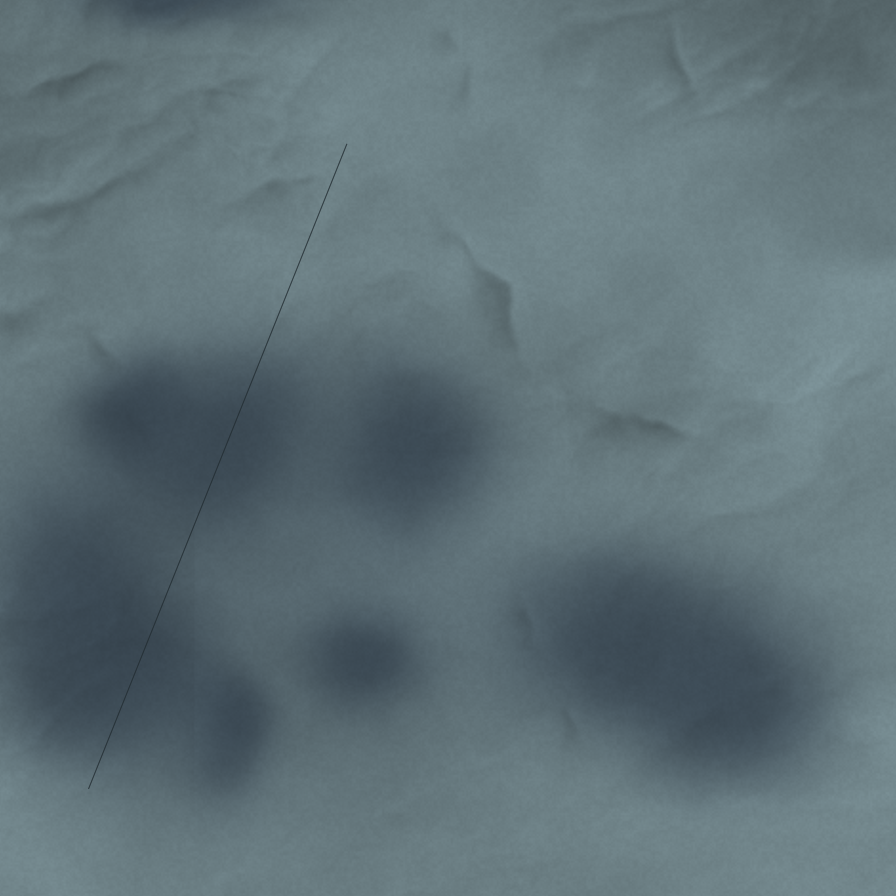
Give the GLSL for this texture, as a Shadertoy shader.

```glsl
// Crumpled slate-blue paper with soft dark ink blots and one fine scratch.
// Folded noise lit from the side gives small creases, a loop over bent
// segments gives long folds, and blurred ellipses give the blots.

const vec3 PAPER = vec3(0.442, 0.521, 0.541);
const vec3 INK = vec3(0.218, 0.272, 0.316);
const vec3 CREASE_TINT = vec3(0.27, 0.31, 0.32);
const vec3 SCRATCH = vec3(0.13, 0.17, 0.19);

// Each blot: centre, then radii
const int BLOT_COUNT = 10;
const vec4 BLOTS[BLOT_COUNT] = vec4[BLOT_COUNT](
    vec4(0.70, 0.29, 0.13, 0.10), vec4(0.82, 0.235, 0.115, 0.11),
    vec4(0.10, 0.35, 0.11, 0.125), vec4(0.13, 0.24, 0.11, 0.105),
    vec4(0.25, 0.18, 0.06, 0.07), vec4(0.25, 0.52, 0.11, 0.10),
    vec4(0.46, 0.505, 0.09, 0.09), vec4(0.42, 0.265, 0.07, 0.065),
    vec4(0.20, 1.01, 0.11, 0.035), vec4(0.15, 0.55, 0.06, 0.06));

// Each long fold: start, then end
const int FOLD_COUNT = 11;
const vec4 FOLDS[FOLD_COUNT] = vec4[FOLD_COUNT](
    vec4(0.47, 1.03, 0.54, 0.86), vec4(0.71, 0.99, 0.79, 0.85),
    vec4(0.20, 0.86, 0.30, 0.94), vec4(-0.03, 0.89, 0.17, 0.95),
    vec4(0.20, 0.75, 0.46, 0.85), vec4(-0.03, 0.75, 0.20, 0.80),
    vec4(-0.04, 0.68, 0.12, 0.65), vec4(0.08, 0.67, 0.19, 0.51),
    vec4(0.49, 0.81, 0.61, 0.57), vec4(0.64, 0.57, 0.82, 0.50),
    vec4(0.58, 0.35, 0.67, 0.15));

float hash(vec2 p) {
    vec3 q = fract(vec3(p.xyx) * 0.1031);
    q += dot(q, q.yzx + 33.33);
    return fract((q.x + q.y) * q.z);
}

float noise(vec2 p) {
    vec2 cell = floor(p), f = fract(p);
    vec2 u = f * f * f * (f * (f * 6.0 - 15.0) + 10.0);
    float low = mix(hash(cell), hash(cell + vec2(1, 0)), u.x);
    float high = mix(hash(cell + vec2(0, 1)), hash(cell + vec2(1, 1)), u.x);
    return mix(low, high, u.y);
}

mat2 rotation(float angle) {
    float c = cos(angle), s = sin(angle);
    return mat2(c, s, -s, c);
}

float fbm(vec2 p, int octaves) {
    float sum = 0.0, amplitude = 0.5;
    for (int i = 0; i < octaves; i++) {
        sum += amplitude * noise(p);
        p = rotation(0.6) * p * 2.03 + 17.0;
        amplitude *= 0.5;
    }
    return sum / (1.0 - 2.0 * amplitude);
}

// Height of the crumpled sheet: sharp valleys where the noise is folded
float foldHeight(vec2 p) {
    float height = 0.0, amplitude = 1.0;
    for (int i = 0; i < 4; i++) {
        height += amplitude * abs(noise(p) - 0.5);
        p = rotation(0.7) * p * 2.1 + 9.0;
        amplitude *= 0.42;
    }
    return height;
}

float foldSlope(vec2 p, vec2 light, float reach) {
    return (foldHeight(p + light * reach) - foldHeight(p - light * reach)) / (2.0 * reach);
}

// Long fold: dark on one flank, faintly bright on the other
float foldShade(vec2 p, vec2 a, vec2 b) {
    vec2 along = b - a;
    float t = dot(p - a, along) / dot(along, along);
    float side = dot(p - a, vec2(along.y, -along.x)) / length(along);
    float ends = smoothstep(0.0, 0.4, t) * (1.0 - smoothstep(0.55, 1.0, t));
    float flank = smoothstep(-0.008, 0.008, side);
    float away = abs(side);
    return ends * mix(0.25 * exp(-away / 0.014), -exp(-away / 0.02), flank);
}

float softEllipse(vec2 p, vec2 centre, vec2 radii) {
    vec2 d = (p - centre) / radii;
    return exp(-pow(dot(d, d), 1.3));
}

float inkCover(vec2 p) {
    float bare = 1.0 - 0.4 * softEllipse(p, vec2(0.28, 0.36), vec2(0.34, 0.25));
    for (int i = 0; i < BLOT_COUNT; i++) {
        bare *= 1.0 - 0.86 * softEllipse(p, BLOTS[i].xy, BLOTS[i].zw);
    }
    return 1.0 - bare;
}

float segmentDistance(vec2 p, vec2 a, vec2 b) {
    vec2 along = b - a;
    return length(p - a - along * clamp(dot(p - a, along) / dot(along, along), 0.0, 1.0));
}

void mainImage(out vec4 fragColor, in vec2 fragCoord) {
    vec2 uv = fragCoord / iResolution.xy;
    float pixel = 1.0 / iResolution.y;
    vec2 warp = vec2(fbm(uv * 5.0, 4), fbm(uv * 5.0 + 40.0, 4)) - 0.5;
    vec2 ripple = vec2(fbm(uv * 22.0 + 3.0, 3), fbm(uv * 22.0 + 70.0, 3)) - 0.5;

    // Paper with broad clouds and a dim top edge
    float clouds = fbm(uv * vec2(3.0, 5.0) + warp + 5.0, 5) - 0.5;
    float corners = smoothstep(0.88, 1.12, uv.y + 0.3 * abs(uv.x - 0.5));
    vec3 color = PAPER * (0.98 + 0.26 * clouds - 0.16 * corners);

    // Ink blots with slightly uneven rims
    float ink = inkCover(uv + 0.06 * warp);
    color = mix(color, INK * (1.0 + 0.15 * clouds), ink);
    float seam = (1.0 - smoothstep(0.216, 0.218, uv.x)) * (1.0 - smoothstep(0.40, 0.48, uv.y));
    color *= 1.0 - 0.03 * seam * smoothstep(0.05, 0.2, uv.y);

    // Small creases: side-lit, strongest at upper left
    vec2 sheet = rotation(-0.4) * (uv + 0.12 * warp) * vec2(3.2, 4.8) + 3.0;
    float crumple = smoothstep(0.28, 0.68, fbm(uv * 4.0 + 61.0, 3));
    crumple *= mix(0.45, 1.0, smoothstep(0.35, 0.85, uv.y + 0.25 * (0.5 - uv.x)));
    float slope = clamp(foldSlope(sheet, vec2(-0.45, 0.89), 0.025), -2.0, 2.0);
    color *= 1.0 + 0.062 * slope * crumple;
    float valley = exp(-26.0 * foldHeight(sheet * 0.8 + 11.0));
    color = mix(color, CREASE_TINT, 0.7 * valley * crumple);

    // Long folds, broken up along their length
    float folds = 0.0;
    for (int i = 0; i < FOLD_COUNT; i++) {
        folds += foldShade(uv + 0.08 * warp + 0.02 * ripple, FOLDS[i].xy, FOLDS[i].zw);
    }
    float wear = smoothstep(0.25, 0.7, fbm(uv * 16.0 + 31.0, 3));
    color *= 1.0 + 0.24 * folds * wear;

    // Fine grain
    float grain = noise(uv * 470.0) + noise(uv * 210.0 + 7.0) - 1.0;
    color *= 1.0 + 0.035 * grain;

    // Scratch
    float scratch = segmentDistance(uv, vec2(0.387, 0.839), vec2(0.099, 0.120));
    color = mix(color, SCRATCH, 0.75 * (1.0 - smoothstep(0.0, 0.0004 + 0.8 * pixel, scratch)));

    fragColor = vec4(color, 1.0);
}
```
